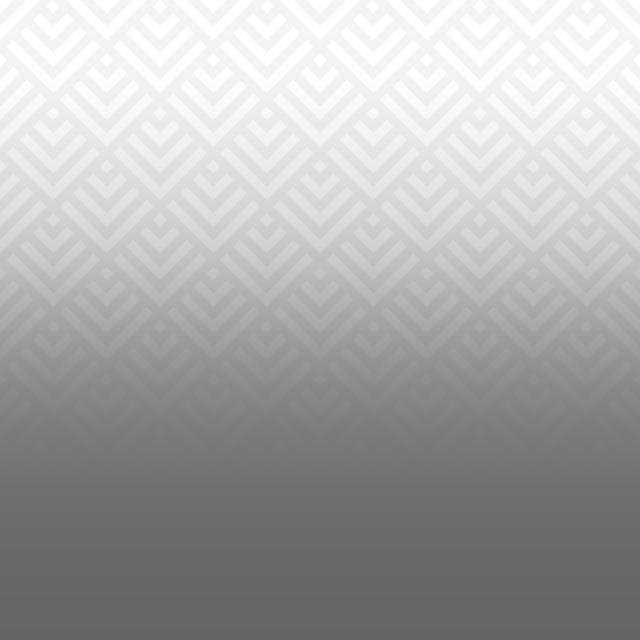
Reproduce this background procedurally as a Shadertoy shader.

```glsl
// Tiled chevron scales fading down a white-to-charcoal vertical gradient.

const float STRIPES_PER_CANVAS = 24.0;         // stripe pitch, measured along x + y
const float STRIPES_PER_CELL = 4.0;            // one diamond and three chevrons
const float STRIPE_WIDTH = 0.5;                // filled part of the pitch
const vec2 ANCHOR = vec2(1.0 / 12.0, 1.0 / 96.0); // a diamond centre, from the top left
const float STRIPE_LIFT = 0.041;               // brightness added by the stripes
const float FADE_START = 0.36;                 // depth where the stripes begin to fade
const float FADE_END = 0.78;                   // depth where they are gone
const vec3 COOL_TINT = vec3(-0.005, 0.003, 0.002);

// Background brightness at even steps from top to bottom
const int LAST = 8;
const float SHADES[9] = float[9](0.960, 0.951, 0.885, 0.788, 0.640, 0.516, 0.447, 0.410, 0.397);

float shadeAt(int i) {
    return SHADES[clamp(i, 0, LAST)];
}

// Catmull-Rom curve through the shades
float backgroundShade(float depth) {
    float s = clamp(depth, 0.0, 1.0) * float(LAST);
    int i = min(int(s), LAST - 1);
    float t = s - float(i);
    float a = shadeAt(i - 1), b = shadeAt(i), c = shadeAt(i + 1), d = shadeAt(i + 2);
    return b + 0.5 * t * (c - a + t * (2.0 * a - 5.0 * b + 4.0 * c - d
                         + t * (3.0 * (b - c) + d - a)));
}

// Signed distance to the chevrons, in stripe pitches
float chevronDistance(vec2 fromTopLeft) {
    vec2 p = fromTopLeft - ANCHOR;
    float halfWidth = 0.5 * STRIPE_WIDTH;
    vec2 diagonal = vec2(p.y + p.x, p.y - p.x) * STRIPES_PER_CANVAS + halfWidth;
    vec2 cell = mod(diagonal + halfWidth, STRIPES_PER_CELL) - halfWidth;
    float stripe = abs(fract(max(cell.x, cell.y)) - halfWidth) - halfWidth;
    float ends = -min(cell.x, cell.y);
    return max(stripe, ends) / sqrt(2.0);
}

void mainImage(out vec4 fragColor, in vec2 fragCoord) {
    vec2 p = fragCoord / iResolution.xy;
    float depth = 1.0 - p.y;

    // Gradient, slightly cool where it is light
    float shade = backgroundShade(depth);
    vec3 color = shade + COOL_TINT * smoothstep(0.5, 0.9, shade);

    // Stripes, lightest at the top
    float pixel = STRIPES_PER_CANVAS / iResolution.y;
    float coverage = 1.0 - smoothstep(-0.7 * pixel, 0.7 * pixel, chevronDistance(vec2(p.x, depth)));
    float fade = 1.0 - smoothstep(FADE_START, FADE_END, depth);
    vec3 lit = vec3(shade + STRIPE_LIFT * fade);
    color = mix(color, lit, coverage * step(0.001, fade));

    fragColor = vec4(clamp(color, 0.0, 1.0), 1.0);
}
```
